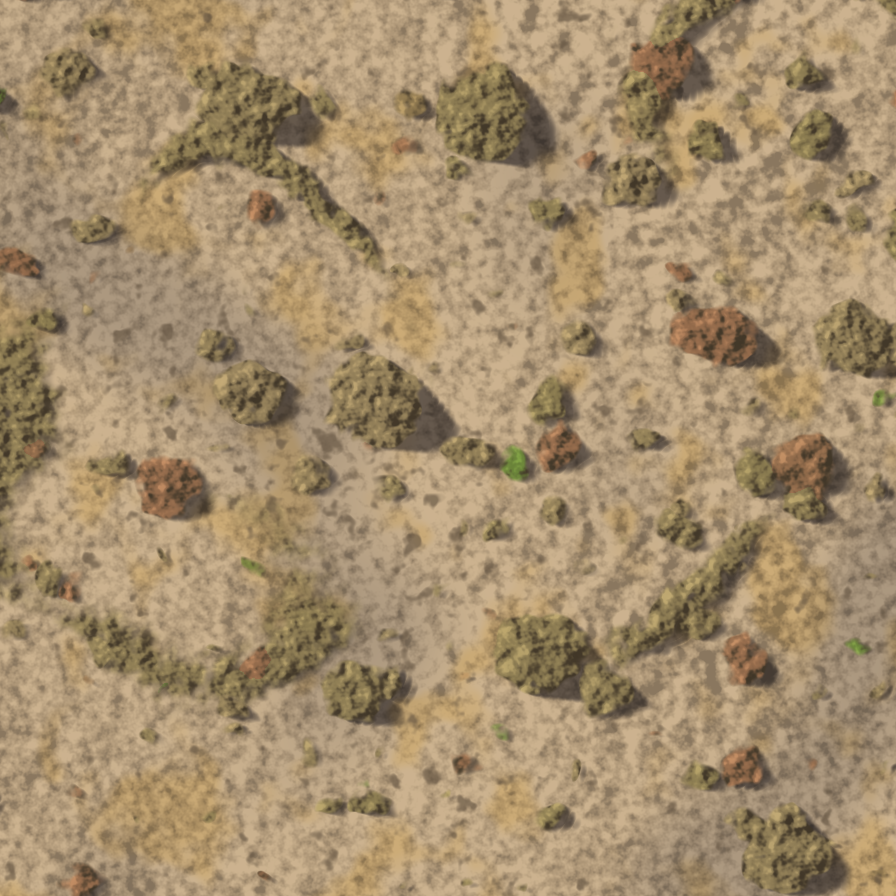
This texture is drawn by a Shadertoy shader. Its source:

```glsl
const vec2 SUN = vec2(-0.91, 0.41);

vec2 hash2(vec2 p) {
    vec3 q = fract(p.xyx * vec3(0.1031, 0.1030, 0.0973));
    q += dot(q, q.yzx + 33.33);
    return fract((q.xx + q.yz) * q.zy);
}

float corner(vec2 cell, vec2 f, vec2 o) {
    return dot(hash2(cell + o) * 2.0 - 1.0, f - o);
}

float gradientNoise(vec2 p) {
    vec2 cell = floor(p), f = p - cell;
    vec2 u = f * f * f * (f * (f * 6.0 - 15.0) + 10.0);
    return mix(mix(corner(cell, f, vec2(0, 0)), corner(cell, f, vec2(1, 0)), u.x),
               mix(corner(cell, f, vec2(0, 1)), corner(cell, f, vec2(1, 1)), u.x), u.y);
}

float fbm(vec2 p) {
    float sum = 0.0, amp = 1.0;
    for (int i = 0; i < 3; i++) {
        sum += amp * gradientNoise(p);
        p = mat2(1.6, 1.2, -1.2, 1.6) * p + 17.3;
        amp *= 0.55;
    }
    return sum;
}

// Brightness of a bumpy surface lit from the sun side
float relief(vec2 p) {
    return fbm(p) - fbm(p + SUN * 0.35);
}

// Plant height in x, plant seed in y
vec2 scrub(vec2 p) {
    p += 0.022 * vec2(gradientNoise(p * 19.0), gradientNoise(p * 19.0 + 40.0));
    p += 0.010 * vec2(gradientNoise(p * 57.0), gradientNoise(p * 57.0 + 80.0));

    // Winding hedges along a noise contour
    float hedge = smoothstep(0.06, 0.0, abs(gradientNoise(p * 2.3 + 5.2)));
    hedge *= smoothstep(0.0, 0.2, gradientNoise(p * 3.0 + 17.6));
    vec2 plant = vec2(0.024 * hedge, 0.4);

    // Large shrubs, then small tufts
    for (int layer = 0; layer < 2; layer++) {
        float density = layer == 0 ? 6.0 : 15.0;
        vec2 home = floor(p * density);
        for (int k = 0; k < 9; k++) {
            vec2 id = home + vec2(k % 3 - 1, k / 3 - 1);
            vec2 jitter = hash2(id + 31.0 * density);
            vec2 trait = hash2(id + 71.0 + density);
            if (trait.y < 0.42) continue;
            vec2 d = p - (id + 0.1 + 0.8 * jitter) / density;
            d.y *= mix(0.9, 1.4, jitter.x);
            float radius = mix(0.13, 0.46, trait.x * trait.x) / density;
            float height = 0.85 * radius * (1.0 - dot(d, d) / (radius * radius));
            if (height > plant.x) plant = vec2(height, fract(trait.x * 7.0 + jitter.y));
        }
    }
    return plant;
}

vec3 groundColor(vec2 p) {
    float broad = fbm(p * 3.0);
    float rough = smoothstep(-0.1, 0.3, gradientNoise(p * 1.7 + 8.3));
    float grain = fbm(p * 80.0);
    float bumps = relief(p * 27.0) * mix(0.5, 1.3, rough);
    float tone = 0.5 * broad + 0.8 * grain + bumps;
    vec3 soil = mix(vec3(0.66, 0.57, 0.45), vec3(0.80, 0.70, 0.56), smoothstep(-0.35, 0.4, tone));
    soil = mix(soil, vec3(0.52, 0.45, 0.36), 0.85 * smoothstep(0.15, 0.6, -tone));

    // Dry grass, greyish dirt and dark litter
    float straw = smoothstep(0.05, 0.4, fbm(p * 9.0 + 3.7));
    soil = mix(soil, soil * vec3(1.0, 0.96, 0.83), straw);
    float dirt = smoothstep(0.0, 0.4, gradientNoise(p * 3.3 + 21.4));
    soil = mix(soil, soil * vec3(0.84, 0.85, 0.89), dirt);
    float litter = smoothstep(0.3, 0.65, fbm(p * 34.0 + 9.1) + 0.4 * broad);
    return mix(soil, vec3(0.38, 0.32, 0.25), 0.65 * litter);
}

vec3 plantColor(vec2 p, float seed, float slope) {
    vec3 tint = mix(vec3(0.60, 0.52, 0.36), vec3(0.54, 0.49, 0.30), seed);
    tint = mix(tint, vec3(0.60, 0.43, 0.30), smoothstep(0.70, 0.76, seed));
    tint = mix(tint, vec3(0.42, 0.53, 0.22), smoothstep(0.93, 0.95, seed));
    float leaves = 0.6 * fbm(p * 46.0) + 0.9 * relief(p * 62.0);
    float light = 0.58 + leaves + slope;
    vec3 color = mix(vec3(0.25, 0.21, 0.15), tint, smoothstep(0.0, 0.8, light));
    return mix(color, tint * 1.3, smoothstep(0.75, 1.3, light));
}

void mainImage(out vec4 fragColor, in vec2 fragCoord) {
    vec2 p = fragCoord / iResolution.y;
    vec2 plant = scrub(p);
    float slope = 14.0 * (plant.x - scrub(p + SUN * 0.012).x);

    // Cast shadows found by walking towards the sun
    float shadow = 0.0;
    for (int i = 1; i <= 9; i++) {
        float reach = 0.009 * float(i);
        float height = scrub(p + SUN * reach).x;
        shadow = max(shadow, smoothstep(0.0, 0.010, height - 0.55 * reach));
    }

    vec3 color = groundColor(p);
    color *= mix(vec3(1.0), vec3(0.50, 0.50, 0.54), shadow);

    // Ragged canopy over the shaded ground
    float ragged = plant.x * (1.0 + 1.6 * gradientNoise(p * 58.0));
    float cover = smoothstep(0.001, 0.012, ragged);
    color = mix(color, plantColor(p, plant.y, clamp(slope, -0.35, 0.3)), 0.92 * cover);

    fragColor = vec4(color, 1.0);
}
```
